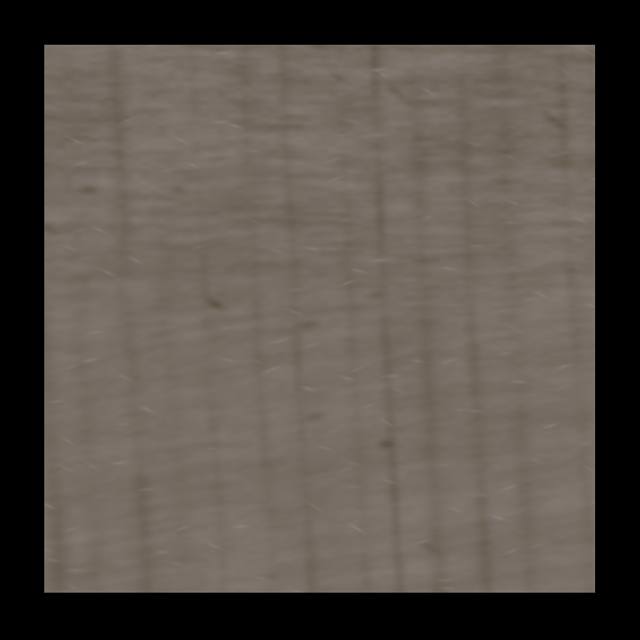
This texture is drawn by a Shadertoy shader. Its source:

```glsl
// A weathered grey-brown wood panel on a black ground.
// Dark grain streaks drift to the right as they descend, crossed by fine
// saw ripples from stretched noise, with scattered pale flecks and dark pores.

float hash(vec2 p) {
    vec3 q = fract(p.xyx * vec3(0.1031, 0.1030, 0.0973));
    q += dot(q, q.yzx + 33.33);
    return fract((q.x + q.y) * q.z);
}

// Smooth value noise centred on zero
float noise(vec2 p) {
    vec2 i = floor(p), f = fract(p);
    f = f * f * (3.0 - 2.0 * f);
    float low = mix(hash(i), hash(i + vec2(1, 0)), f.x);
    float high = mix(hash(i + vec2(0, 1)), hash(i + vec2(1, 1)), f.x);
    return mix(low, high, f.y) - 0.5;
}

float fbm(vec2 p) {
    float sum = 0.0, amp = 0.6;
    for (int i = 0; i < 3; i++) {
        sum += amp * noise(p);
        p = p * 2.03 + 17.3;
        amp *= 0.5;
    }
    return sum;
}

// Soft vertical grain lines, one jittered line per column
float streaks(vec2 uv) {
    float drift = 0.055 * pow(1.0 - uv.y, 1.4) + 0.012 * noise(uv * vec2(3, 5));
    float x = (uv.x - drift) * 14.5;
    float sum = 0.0;
    for (int k = -1; k <= 1; k++) {
        float column = floor(x) + float(k);
        float centre = column + 0.3 + 0.4 * hash(vec2(column, 4.0));
        float width = mix(0.13, 0.24, hash(vec2(column, 9.0)));
        float d = (x - centre) / width;
        float strength = 0.35 + 0.65 * hash(vec2(column, 21.0));
        float fade = 0.8 + 1.1 * noise(vec2(column * 7.0, uv.y * 9.0));
        sum += strength * fade * exp(-d * d);
    }
    return sum;
}

// Short soft marks, present in a given share of the grid cells
float marks(vec2 uv, float cells, vec2 size, float share, float seed) {
    vec2 p = uv * cells;
    float sum = 0.0;
    for (int j = -1; j <= 1; j++)
    for (int i = -1; i <= 1; i++) {
        vec2 cell = floor(p) + vec2(i, j);
        vec2 centre = cell + vec2(hash(cell + seed), hash(cell + seed + 31.7));
        vec2 d = p - centre;
        d.y += d.x * (hash(cell + seed + 5.1) - 0.4);
        d /= size * cells;
        float present = step(hash(cell + seed + 62.9), share);
        sum += present * (0.4 + 0.6 * hash(cell + seed + 83.0)) * exp(-dot(d, d));
    }
    return sum;
}

void mainImage(out vec4 fragColor, in vec2 fragCoord) {
    vec2 uv = fragCoord / iResolution.xy;

    // Ripples: level at the top, rising to the right lower down
    float tilt = 0.13 * (1.0 - smoothstep(0.35, 0.75, uv.y));
    vec2 across = vec2(uv.x, uv.y - tilt * (uv.x - 0.5) + 0.012 * noise(uv * 7.0));
    float upper = smoothstep(0.3, 0.9, uv.y);
    float ripple = noise(across * vec2(9, 80)) + 0.8 * noise(across * vec2(24, 125) + 40.0);
    float fibre = noise(across * vec2(75, 170) + 11.0);
    float ridge = noise(across * vec2(2.5, 36) + 70.0);

    // Brightness, summed from broad to fine
    float tone = 0.468 + 0.012 * (0.5 - uv.y);
    tone += 0.035 * fbm(uv * vec2(8, 6));
    tone += 0.022 * fbm(uv * 32.0 + 5.0);
    tone -= 0.040 * streaks(uv);
    tone += mix(0.022, 0.048, upper) * ripple;
    tone += 0.022 * ridge + mix(0.014, 0.026, upper) * fibre;

    // Pale flecks and dark pores
    tone += 0.055 * marks(uv, 22.0, vec2(0.011, 0.0025), 0.35, 3.0);
    tone -= 0.075 * marks(uv, 11.0, vec2(0.014, 0.007), 0.14, 47.0);

    // Warm in the dark grain, greyer in the light
    vec3 wood = vec3(tone, tone - 0.039, tone - 0.078 + 0.25 * (tone - 0.46));

    // Panel outline with a faint light rim
    vec2 edge = vec2(0.4303, 0.4280) - abs(uv - vec2(0.4995, 0.5020));
    float inside = min(edge.x, edge.y);
    wood += 0.035 * (1.0 - smoothstep(0.0, 0.004, inside));
    fragColor = vec4(wood * smoothstep(-0.0012, 0.0012, inside), 1.0);
}
```
